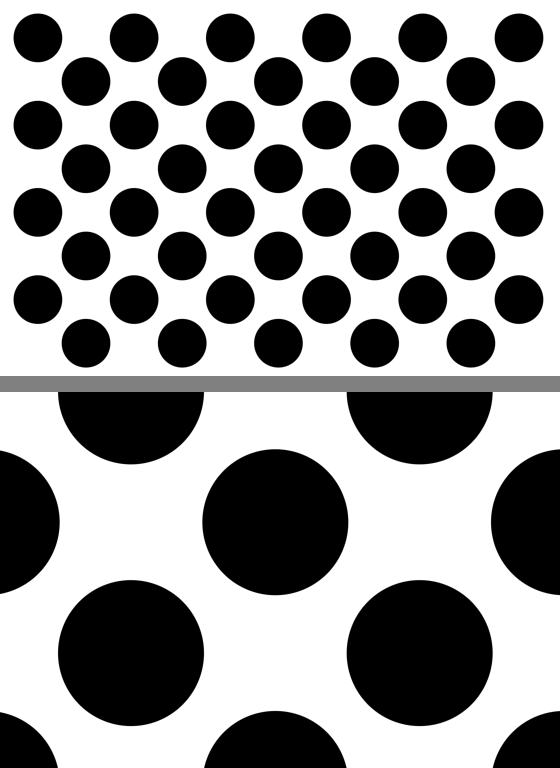
Top: the whole. Bottom: its middle third, enlarged.
Give the GLSL for this pattern, as a Shadertoy shader.

```glsl
// Staggered black polka dots on white: eight rows alternating six and five dots.

// Signed distance to the nearest dot of one row; odd rows shift half a pitch.
float dotRow(vec2 p, float row) {
    const float pitch = 0.2559;
    float odd = mod(row, 2.0);
    vec2 first = vec2(0.1008 + 0.5 * pitch * odd, 0.1008 + 0.116 * row);
    float column = clamp(round((p.x - first.x) / pitch), 0.0, 5.0 - odd);
    return length(p - first - vec2(column * pitch, 0.0)) - 0.0647;
}

void mainImage(out vec4 fragColor, in vec2 fragCoord) {
    // Canvas heights, measured from the top left
    vec2 p = vec2(fragCoord.x, iResolution.y - fragCoord.y) / iResolution.y;
    float pixel = 1.0 / iResolution.y;

    // Union of all rows
    float dist = 1.0;
    for (int row = 0; row < 8; row++) {
        dist = min(dist, dotRow(p, float(row)));
    }

    // Black dots with smoothed edges
    float paper = smoothstep(-0.75 * pixel, 0.75 * pixel, dist);
    fragColor = vec4(vec3(paper), 1.0);
}
```
